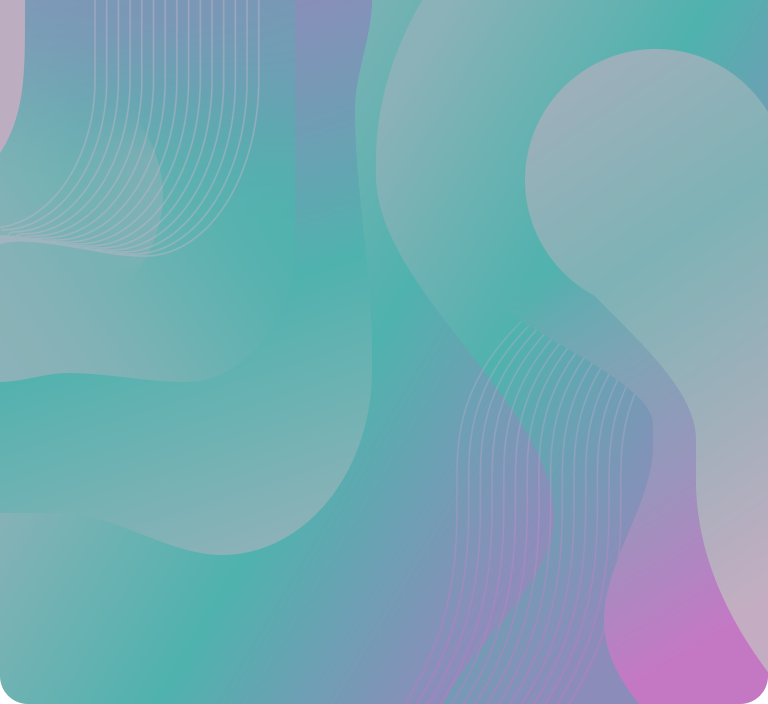
Reproduce this background procedurally as a Shadertoy shader.

```glsl
#define GRID vec2(768.0, 704.0)
#define STRANDS 15
#define STRAND_STEP 11.7
#define STRAND_WIDTH 1.1
#define STRAND_ALPHA 0.5
#define CORNER 28.0

const vec3 TEAL = vec3(0.31, 0.70, 0.68);
const vec3 MIST = vec3(0.54, 0.70, 0.72);
const vec3 BLUE = vec3(0.45, 0.61, 0.71);
const vec3 HAZE = vec3(0.50, 0.64, 0.71);
const vec3 LAVENDER = vec3(0.55, 0.55, 0.73);
const vec3 LILAC = vec3(0.61, 0.58, 0.74);
const vec3 MAGENTA = vec3(0.77, 0.47, 0.77);
const vec3 ROSE = vec3(0.77, 0.68, 0.76);
const vec3 PEARL = vec3(0.61, 0.69, 0.73);

float ease(float a, float b, float x) { return smoothstep(a, b, x); }

// Soft fill where d is positive
float cover(float d) {
    d = clamp(d, -40.0, 40.0);
    return clamp(0.5 + d / max(length(vec2(dFdx(d), dFdy(d))), 1e-4), 0.0, 1.0);
}

// Four colour gradient along s
vec3 ramp(float s, vec4 stops, vec3 a, vec3 b, vec3 c, vec3 d) {
    vec3 t = clamp((s - stops.xyz) / (stops.yzw - stops.xyz), 0.0, 1.0);
    return mix(mix(mix(a, b, t.x), c, t.y), d, t.z);
}

// Distance to a vertical wall rounding into a floor, negative inside
float bowl(vec2 p, vec2 center, vec2 radius) {
    vec2 q = max(p - center, 0.0) / radius;
    float k = length(q);
    float slope = length(q / radius) / max(k, 1e-4);
    return (k - 1.0) / max(slope, 1e-3);
}

float stroke(float d, float px) {
    return STRAND_ALPHA * (1.0 - smoothstep(0.0, 0.5 * STRAND_WIDTH + px, abs(d)));
}

// Sideways sway shared by the lower strands
float sway(float y) {
    return 68.0 * pow(max(480.0 - y, 0.0) / 162.0, 2.5)
         - 52.0 * pow(max(y - 500.0, 0.0) / 204.0, 2.5);
}

// Edges given as x for a height y
float bandEdge(float y) {
    float top = max(160.0 - y, 0.0);
    return 376.0 + 0.0018 * top * top + 178.0 * ease(175.0, 518.0, y)
         - 124.0 * ease(518.0, 750.0, y);
}

float ribbonEdge(float y) {
    float low = max(y - 620.0, 0.0);
    return 470.0 + 183.0 * ease(265.0, 425.0, y) - 49.0 * ease(445.0, 620.0, y)
         + 0.005 * low * low;
}

float stemEdge(float y) {
    float low = max(y - 480.0, 0.0);
    return 526.0 + 170.0 * ease(185.0, 440.0, y) + 0.00195 * low * low;
}

void mainImage(out vec4 fragColor, in vec2 fragCoord) {
    // Design grid spanning the canvas, y measured downwards
    vec2 p = fragCoord / iResolution.xy * GRID;
    p.y = GRID.y - p.y;
    float px = GRID.x / iResolution.x;
    float diagonal = dot(p, vec2(0.857, 0.514));

    // Base
    vec3 color = ramp(diagonal, vec4(250, 497, 737, 860), MIST, TEAL, LAVENDER, LILAC);

    // Large left tongue
    vec2 q = p;
    q.x += 17.0 * ease(0.0, 110.0, p.y) * (1.0 - ease(110.0, 350.0, p.y));
    q.y += 42.0 * (1.0 - ease(60.0, 222.0, p.x));
    vec3 tongue = ramp(dot(p, vec2(0.3, 0.95)), vec4(70, 200, 350, 590), LAVENDER, BLUE, TEAL, MIST);
    color = mix(color, tongue, cover(-bowl(q, vec2(222, 370), vec2(150, 185))));

    // Inner left tongue, fading towards the top
    q = p;
    q.y += 9.0 * ease(0.0, 68.0, p.x) * (1.0 - ease(68.0, 185.0, p.x));
    vec3 inner = mix(TEAL, MIST, ease(-150.0, 200.0, dot(p, vec2(-0.83, 0.56))));
    float veil = mix(0.3, 1.0, ease(0.0, 240.0, p.y + 0.3 * (150.0 - p.x)));
    color = mix(color, inner, veil * cover(-bowl(q, vec2(185, 240), vec2(110, 142))));

    // Pale leaf and corner patch
    float bulge = (p.y - 195.0) / 95.0;
    float leaf = cover(163.0 - 40.0 * bulge * bulge - p.x) * ease(60.0, 160.0, p.x);
    leaf *= ease(100.0, 170.0, p.y) * (1.0 - ease(230.0, 295.0, p.y));
    color = mix(color, PEARL, 0.45 * leaf);
    color = mix(color, mix(ROSE, PEARL, 0.2), cover(25.0 - 25.0 * pow(p.y / 153.0, 4.0) - p.x));

    // Central band
    vec3 band = ramp(diagonal, vec4(390, 610, 740, 830), MIST, TEAL, BLUE, LAVENDER);
    color = mix(color, band, cover(p.x - bandEdge(p.y)));

    // Magenta ribbon
    float along = dot(p, vec2(0.5, 0.86));
    float ribbon = cover(p.x - ribbonEdge(p.y));
    vec3 glow = ramp(along, vec4(480, 625, 755, 905), TEAL, HAZE, LILAC, MAGENTA);
    color = mix(color, glow, ribbon * ease(480.0, 570.0, along));

    // Round head with its stem
    float head = 131.0 - length(p - vec2(656, 180));
    head = max(head, min(p.x - stemEdge(p.y), p.y - 180.0));
    vec3 pale = ramp(dot(p, vec2(0.55, 0.83)), vec4(390, 570, 720, 920), PEARL, mix(MIST, TEAL, 0.2), PEARL, ROSE);
    color = mix(color, pale, cover(head));

    // Two families of fine strands
    vec3 lowInk = mix(vec3(0.65, 0.68, 0.77), MAGENTA, ease(380.0, 660.0, p.y));
    float slant = sway(p.y + 1.0) - sway(p.y);
    float upper = 0.0, lower = 0.0;
    for (int i = 0; i < STRANDS; i++) {
        float n = float(i), t = n / float(STRANDS - 1);
        vec2 center = vec2(mix(-10.0, 145.0, t), 80.0);
        vec2 radius = vec2(95.0 + STRAND_STEP * n - center.x, mix(148.0, 176.0, t));
        float lift = center.y + radius.y - mix(245.0, 236.0, t);
        q = p;
        q.y += lift * (1.0 - ease(0.0, max(center.x, 1.0), p.x)) * step(0.0, center.x);
        upper = max(upper, stroke(bowl(q, center, radius), px));
        float offset = p.x - 457.0 - STRAND_STEP * n - sway(p.y);
        lower = max(lower, stroke(offset / sqrt(1.0 + slant * slant), px));
    }
    color = mix(color, vec3(0.75, 0.71, 0.78), upper);
    color = mix(color, lowInk, lower * (1.0 - ribbon) * ease(305.0, 335.0, p.y));

    // Rounded lower corners
    q = vec2(abs(p.x - 0.5 * GRID.x) - 0.5 * GRID.x, p.y - GRID.y) + CORNER;
    color = mix(vec3(1.0), color, cover(CORNER - length(max(q, 0.0))));
    fragColor = vec4(color, 1.0);
}
```
